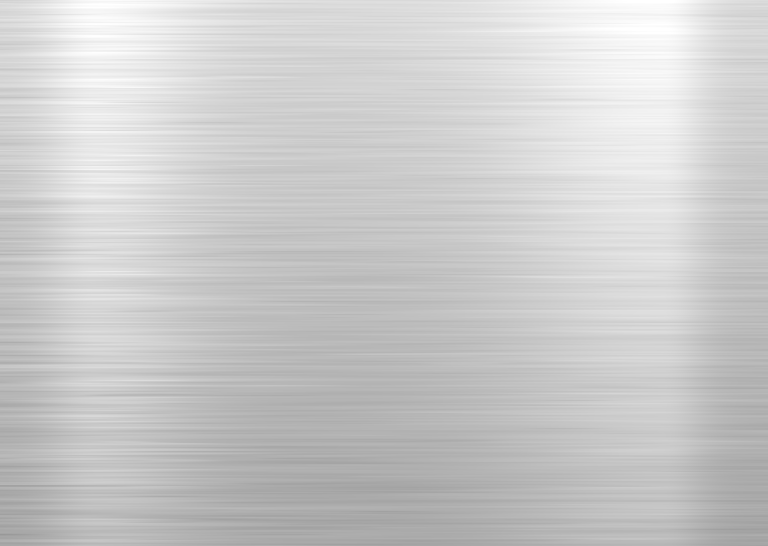
A WebGL 1 fragment shader for this texture:

```glsl
precision highp float;
// Brushed steel sheet: a vertical grey gradient carries two soft, lopsided
// highlight bands, and layers of noise stretched along x add hair-fine
// horizontal brush strokes with a few brighter and darker scratches.

uniform vec2 u_resolution;

const float BOTTOM_GREY = 0.648;
const float TOP_GREY = 0.850;

// Sine-free hash of a 2D cell to the range 0..1
float hash(vec2 cell) {
  vec3 p = fract(cell.xyx * vec3(0.1031, 0.1030, 0.0973));
  p += dot(p, p.yzx + 33.33);
  return fract((p.x + p.y) * p.z);
}

// Smooth noise along one brush row, shifted so that rows do not line up
float rowNoise(float x, float row, float seed) {
  float shifted = x + 17.0 * hash(vec2(row, seed));
  float cell = floor(shifted);
  float t = smoothstep(0.0, 1.0, shifted - cell);
  float rowKey = row + seed * 461.0;
  return mix(hash(vec2(cell, rowKey)), hash(vec2(cell + 1.0, rowKey)), t);
}

// Brush strokes, centred on zero: density is cells across and rows up
float strokes(vec2 uv, vec2 density, float seed) {
  vec2 p = uv * density;
  float row = floor(p.y);
  float t = smoothstep(0.0, 1.0, p.y - row);
  float below = rowNoise(p.x, row, seed);
  float above = rowNoise(p.x, row + 1.0, seed);
  return mix(below, above, t) - 0.5;
}

// Bell-shaped band with a separate falloff on each side
float band(float x, float center, float leftWidth, float rightWidth) {
  float d = x - center;
  d /= d < 0.0 ? leftWidth : rightWidth;
  return exp(-d * d);
}

// Broad reflected light, without the grain
float sheen(vec2 uv, float leftGlow, float rightGlow) {
  float base = mix(BOTTOM_GREY, TOP_GREY, uv.y);
  float lift = mix(0.75, 1.15, uv.y);
  return base + lift * (0.115 * leftGlow + 0.125 * rightGlow);
}

// Sum of soft, fine and hair-thin strokes plus sparse scratches
float grain(vec2 uv) {
  float g = 0.016 * strokes(uv, vec2(2.5, 110.0), 1.0);
  g += 0.042 * strokes(uv, vec2(3.5, 290.0), 2.0);
  g += 0.042 * strokes(uv, vec2(7.0, 364.0), 3.0);
  float scratch = strokes(uv, vec2(5.0, 330.0), 4.0);
  g += 0.030 * smoothstep(0.30, 0.5, scratch);
  g -= 0.030 * smoothstep(0.30, 0.5, -scratch);
  return g;
}

void main() {
  vec2 uv = gl_FragCoord.xy / u_resolution;
  float leftGlow = band(uv.x, 0.125, 0.07, 0.13);
  float rightGlow = band(uv.x, 0.862, 0.21, 0.058);

  // Strokes catch the light most strongly toward the left side
  float contrast = 0.9 + 0.6 * band(uv.x, 0.12, 0.2, 0.2);
  float grey = sheen(uv, leftGlow, rightGlow) + contrast * grain(uv);

  gl_FragColor = vec4(vec3(clamp(grey, 0.0, 1.0)), 1.0);
}
```
